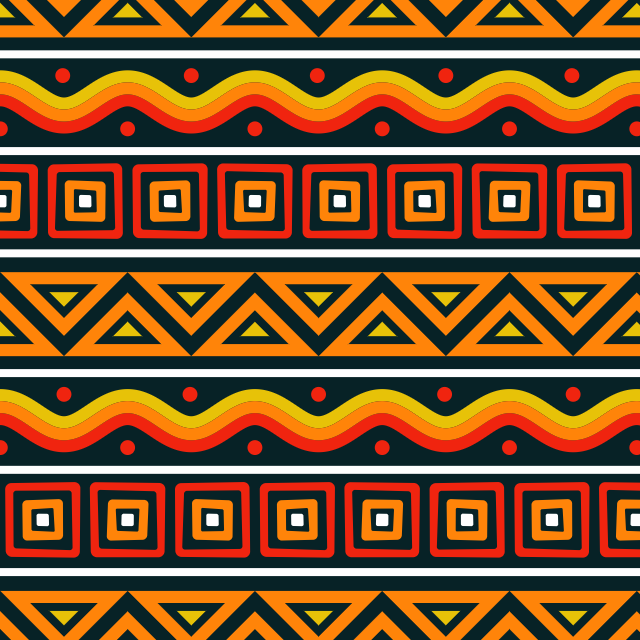
Give the GLSL for this pattern, as a WebGL 1 fragment shader.

```glsl
precision highp float;
// Tribal stripe cloth: rows of a triple wave with dots, nested hand-cut squares
// and a zigzag of triangles, parted by white rules. Each row is folded into one
// tile, shifted sideways by one pitch, and painted from signed distances.

uniform vec2 u_resolution;

const float CANVAS = 768.0;      // design units across the canvas
const float ROW_HEIGHT = 382.5;
const float ROW_START = 56.0;
const float PITCH = 152.75;      // width of one wave or one zigzag tooth
const float SQUARE_PITCH = PITCH * 2.0 / 3.0;

const vec3 INK = vec3(0.027, 0.133, 0.149);
const vec3 ORANGE = vec3(1.0, 0.518, 0.035);
const vec3 RED = vec3(0.94, 0.141, 0.059);
const vec3 YELLOW = vec3(0.906, 0.761, 0.031);
const vec3 WHITE = vec3(0.995);

vec3 paint(vec3 base, vec3 ink, float dist, float pixel) {
  return mix(base, ink, clamp(0.5 - dist / pixel, 0.0, 1.0));
}

// Offset from the nearest multiple of the period
float fold(float x, float period) {
  return mod(x + 0.5 * period, period) - 0.5 * period;
}

vec4 hash4(float n) {
  return fract(sin(n * vec4(12.99, 78.23, 37.72, 53.11) + 1.7) * 4375.85);
}

float roundBox(vec2 p, float halfSize, float radius) {
  vec2 q = abs(p) - halfSize + radius;
  return length(max(q, 0.0)) + min(max(q.x, q.y), 0.0) - radius;
}

// Rounded square whose four sides each lean by a random amount
float cutSquare(vec2 p, float halfSize, float radius, float lean, float seed) {
  vec4 tilt = (hash4(seed) - 0.5) * lean;
  vec2 q = p + p.yx * mix(tilt.xy, tilt.zw, step(0.0, p));
  return roundBox(q, halfSize, radius);
}

// Signed distance to a cosine line; positive lies below it
float waveDistance(vec2 p, float height) {
  float k = 6.28318 / PITCH;
  float t = p.x;
  for (int i = 0; i < 5; i++) {
    float gap = -height * cos(k * t) - p.y;
    float slope = height * k * sin(k * t);
    float bend = height * k * k * cos(k * t);
    t -= (t - p.x + gap * slope) / max(1.0 + slope * slope + gap * bend, 0.35);
  }
  float side = p.y + height * cos(k * p.x) < 0.0 ? -1.0 : 1.0;
  return side * length(p - vec2(t, -height * cos(k * t)));
}

vec3 waveBand(vec3 col, vec2 p, float pixel) {
  const float STRAND = 14.4;
  float d = waveDistance(p, 16.3);
  col = paint(col, YELLOW, abs(d + STRAND) - 0.5 * STRAND, pixel);
  col = paint(col, RED, abs(d - STRAND) - 0.5 * STRAND, pixel);
  col = paint(col, ORANGE, abs(d) - 0.5 * STRAND, pixel);

  // Every second upper dot sits a little to the left
  float nudge = 1.5 * (1.0 - mod(floor(p.x / PITCH), 2.0));
  vec2 upper = vec2(fold(p.x - 0.5 * PITCH + nudge, PITCH), p.y + 31.6);
  vec2 lower = vec2(fold(p.x, PITCH), p.y - 32.3);
  return paint(col, RED, min(length(upper), length(lower)) - 8.9, pixel);
}

vec3 squareBand(vec3 col, vec2 p, float pixel) {
  float id = mod(floor(p.x / SQUARE_PITCH + 0.5), 3.0);
  vec2 q = vec2(fold(p.x, SQUARE_PITCH), p.y);
  col = paint(col, RED, cutSquare(q, 44.8, 7.5, 0.035, id + 1.0), pixel);
  col = paint(col, INK, cutSquare(q, 35.2, 3.5, 0.07, id + 5.0), pixel);
  col = paint(col, ORANGE, cutSquare(q, 24.3, 5.5, 0.08, id + 9.0), pixel);
  col = paint(col, INK, cutSquare(q, 13.6, 1.8, 0.14, id + 13.0), pixel);
  return paint(col, WHITE, cutSquare(q, 7.4, 2.5, 0.06, id + 17.0), pixel);
}

// Right-angled triangle pointing along +y, flat at base, with its tip at y = tip
float wedge(vec2 p, float base, float tip) {
  return max(base - p.y, (abs(p.x) + p.y - tip) * 0.70711);
}

vec3 nestedWedge(vec3 col, vec2 p, float pixel) {
  col = paint(col, ORANGE, wedge(p, 0.0, 0.5 * PITCH), pixel);
  col = paint(col, INK, wedge(p, 14.5, 55.0), pixel);
  return paint(col, YELLOW, wedge(p, 24.0, 41.4), pixel);
}

vec3 zigzagBand(vec3 col, vec2 p, float pixel) {
  const float HEIGHT = 100.8;
  vec2 hanging = vec2(fold(p.x - 0.5 * PITCH, PITCH), p.y);
  vec2 standing = vec2(fold(p.x, PITCH), HEIGHT - p.y);
  col = nestedWedge(col, hanging, pixel);
  return nestedWedge(col, standing, pixel);
}

void main() {
  float pixel = CANVAS / u_resolution.y;
  vec2 p = gl_FragCoord.xy * pixel;
  p.y = CANVAS - p.y - ROW_START;
  float row = floor(p.y / ROW_HEIGHT);
  p -= vec2(0.4 + row * PITCH, row * ROW_HEIGHT);

  vec3 col = INK;
  if (p.y < 125.0) col = waveBand(col, p - vec2(0.0, 66.3), pixel);
  else if (p.y < 248.0) col = squareBand(col, p - vec2(0.0, 185.4), pixel);
  else col = zigzagBand(col, p - vec2(0.0, 270.6), pixel);

  float rule = min(abs(p.y - 9.2), min(abs(p.y - 125.3), abs(p.y - 248.0)));
  gl_FragColor = vec4(paint(col, WHITE, rule - 4.8, pixel), 1.0);
}
```
